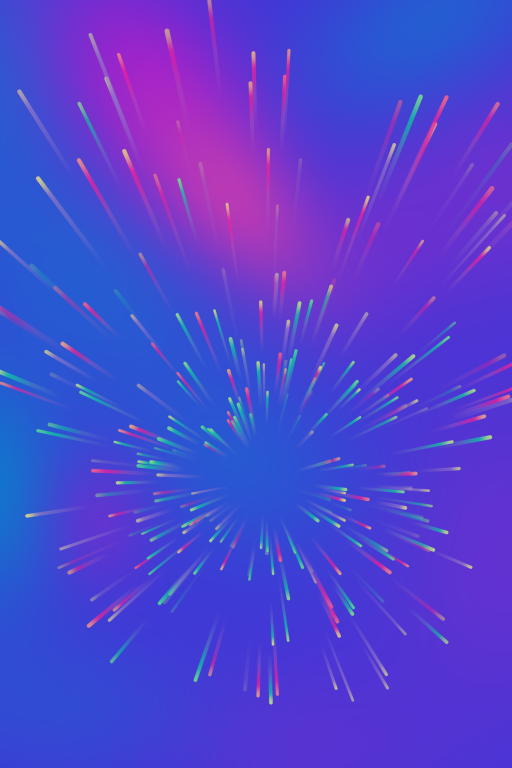
A Shadertoy shader for this background:

```glsl
// A burst of light streaks over a soft blue, violet and magenta gradient.
// The gradient blends rotated Gaussian glows; the streaks are capsules
// scattered by a hash, aimed away from one point and fading inward.

#define STREAKS 270
#define CENTER vec2(0.518, 0.563)
#define INNER_RADIUS 0.13
#define OUTER_RADIUS 0.48
#define UPWARD_REACH 0.47
#define STREAK_WIDTH 0.0032
#define STREAK_OPACITY 0.95
#define UPWARD_CROWDING 0.36

const vec3 INDIGO  = vec3(0.25, 0.21, 0.84);
const vec3 BLUE    = vec3(0.14, 0.37, 0.82);
const vec3 CYAN    = vec3(0.06, 0.47, 0.80);
const vec3 VIOLET  = vec3(0.43, 0.19, 0.81);
const vec3 MAGENTA = vec3(0.64, 0.12, 0.80);
const vec3 ROSE    = vec3(0.75, 0.23, 0.70);
const vec3 GREEN   = vec3(0.06, 0.79, 0.64);
const vec3 PINK    = vec3(0.94, 0.13, 0.60);
const vec3 LILAC   = vec3(0.57, 0.47, 0.78);
const vec3 CREAM   = vec3(0.86, 0.86, 0.54);

vec4 hash4(float n) {
    vec4 h = fract(n * vec4(0.1031, 0.1030, 0.0973, 0.1099));
    h += dot(h, h.wzxy + 33.33);
    return fract((h.xxyz + h.yzzw) * h.zywx);
}

// Rotated elliptical falloff: 1 at the middle, 0 far away.
float glow(vec2 p, vec2 middle, vec2 radii, float angle) {
    vec2 q = p - middle;
    float c = cos(angle), s = sin(angle);
    q = vec2(c * q.x + s * q.y, c * q.y - s * q.x) / radii;
    return exp(-dot(q, q));
}

vec3 background(vec2 p) {
    vec3 col = INDIGO;

    // Violet haze on the right and along the bottom
    col = mix(col, VIOLET, 0.90 * glow(p, vec2(1.00, 1.14), vec2(0.24, 0.22), 0.4));
    col = mix(col, VIOLET, 0.85 * glow(p, vec2(0.77, 1.04), vec2(0.24, 0.16), 0.7));
    col = mix(col, VIOLET, 0.75 * glow(p, vec2(0.98, 0.42), vec2(0.25, 0.34), 0.0));
    col = mix(col, VIOLET, 0.50 * glow(p, vec2(0.60, 0.04), vec2(0.32, 0.18), 0.0));

    // Blue fields in the corners, on the left and at the core
    col = mix(col, BLUE, 0.95 * glow(p, vec2(0.84, 1.46), vec2(0.28, 0.15), 0.5));
    col = mix(col, BLUE, 0.90 * glow(p, vec2(0.00, 1.32), vec2(0.16, 0.32), 0.0));
    col = mix(col, BLUE, 0.95 * glow(p, vec2(0.18, 0.96), vec2(0.38, 0.22), -0.8));
    col = mix(col, BLUE, 0.80 * glow(p, vec2(0.46, 0.60), vec2(0.24, 0.18), -0.4));
    col = mix(col, BLUE, 0.50 * glow(p, vec2(0.10, 0.12), vec2(0.28, 0.16), 0.0));
    col = mix(col, CYAN, 0.95 * glow(p, vec2(-0.02, 0.55), vec2(0.15, 0.26), 0.0));
    col = mix(col, VIOLET, 0.75 * glow(p, vec2(0.20, 0.48), vec2(0.10, 0.13), 0.0));

    // Diagonal magenta plume with a rosy lower end
    col = mix(col, MAGENTA, 0.98 * glow(p, vec2(0.31, 1.31), vec2(0.30, 0.17), -0.95));
    col = mix(col, ROSE, 0.92 * glow(p, vec2(0.45, 1.12), vec2(0.23, 0.115), -0.85));
    return col;
}

// Streak colour with opacity; id selects its place, size and tint.
vec4 streak(vec2 p, float id, float pixel) {
    vec4 rnd = hash4(id + 7.0);
    vec4 look = hash4(id + 431.0);

    // Golden-angle spread, crowded toward the top
    float angle = id * 2.39996 + 0.5 * rnd.x;
    angle += UPWARD_CROWDING * cos(angle);
    vec2 dir = vec2(cos(angle), sin(angle));
    float reach = OUTER_RADIUS + UPWARD_REACH * smoothstep(0.1, 1.0, dir.y);
    float head = mix(INNER_RADIUS, reach, pow(rnd.y, 1.35));
    float size = (0.035 + 0.21 * head) * mix(0.65, 1.25, rnd.z);
    float width = STREAK_WIDTH * mix(0.75, 1.25, rnd.w) * (0.8 + 0.5 * head);

    // Capsule lying along the ray
    vec2 q = p - CENTER;
    float along = dot(q, dir);
    float across = dot(q, vec2(-dir.y, dir.x));
    float dist = length(vec2(across, along - clamp(along, head - size, head)));
    float mask = 1.0 - smoothstep(width - pixel, width + pixel, dist);
    float t = clamp((head - along) / size, 0.0, 1.0);

    // Green near the core, more pink and lilac farther out
    float greenShare = mix(0.75, 0.15, smoothstep(0.15, 0.5, head));
    vec3 body = look.x < greenShare ? GREEN : (look.y < 0.6 ? PINK : LILAC);
    vec3 tip = mix(body, CREAM, 0.25 + 0.65 * look.z);
    vec3 col = mix(tip, body, smoothstep(0.02, 0.22, t));
    col = mix(col, mix(body, LILAC, 0.75), smoothstep(0.25, 0.65, t));
    float strength = mix(0.3, 1.0, smoothstep(0.05, 0.55, look.w));
    return vec4(col, mask * strength * STREAK_OPACITY * pow(1.0 - t, 1.15));
}

void mainImage(out vec4 fragColor, in vec2 fragCoord) {
    float unit = 1.5 / iResolution.y;
    vec2 p = fragCoord * unit;
    vec3 col = background(p);

    for (int i = 0; i < STREAKS; i++) {
        vec4 light = streak(p, float(i), 0.7 * unit);
        col = mix(col, light.rgb, light.a);
    }
    fragColor = vec4(col, 1.0);
}
```
